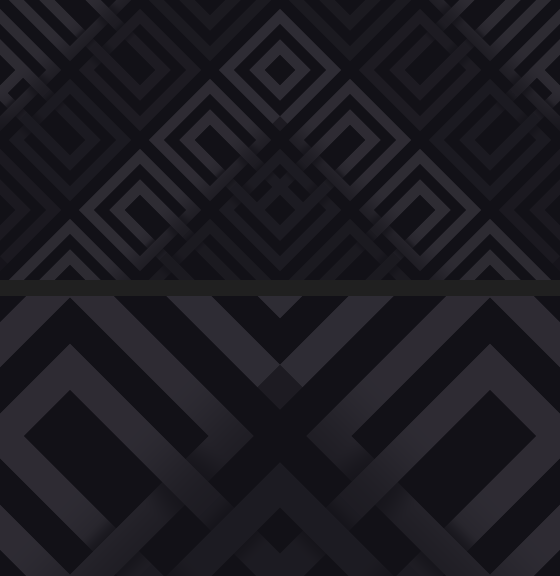
Top: the whole. Bottom: its middle third, enlarged.
Give the GLSL for this pattern, as a WebGL 1 fragment shader.

```glsl
precision highp float;

uniform vec2 u_resolution;

const vec2 GRID = vec2(8.0, 4.0);           // half-diamonds across and down
const vec2 OUTER_STRIP = vec2(0.66, 0.875); // inner and outer radius
const vec2 INNER_STRIP = vec2(0.22, 0.44);
const vec3 GROUND = vec3(0.072, 0.068, 0.092);
const vec3 RIBBON = vec3(0.182, 0.173, 0.203);

float hash(vec2 p) {
  return fract(sin(dot(p, vec2(127.1, 311.7))) * 43758.5453);
}

float band(float x, vec2 range, float edge) {
  return smoothstep(range.x - edge, range.x + edge, x)
       - smoothstep(range.y - edge, range.y + edge, x);
}

// Closed square ring, or a U that runs on past the open side
float loopMask(vec2 p, float open, float edge) {
  float reach = mix(abs(p.x), -p.x, open);
  return band(max(abs(p.y), reach), INNER_STRIP, edge);
}

// Shadow on a strip as it dives below another one
float diveShade(float distanceToCrossing, float fadeEnd) {
  return mix(0.35, 1.0, smoothstep(0.1, fadeEnd, distanceToCrossing));
}

float loopShade(vec2 p, float open, float over) {
  float shade = diveShade(abs(p.x - 0.767), 0.23);
  return mix(1.0, shade, open * (1.0 - over));
}

float ringShade(vec2 p, float open, float over) {
  float shade = diveShade(abs(abs(p.y) - 0.33), 0.32);
  return mix(1.0, shade, open * over * step(0.5, p.x));
}

// Light ribbons dim on their way into a dark diamond
float joinFade(vec2 p, float open, float bright) {
  return mix(1.0, 0.42, open * bright * smoothstep(0.25, 1.0, p.x));
}

void main() {
  // Mirrored canvas with y pointing down
  vec2 pos = gl_FragCoord.xy / u_resolution * GRID;
  pos = vec2(4.0 - abs(pos.x - 4.0), GRID.y - pos.y);
  float edge = 6.0 / u_resolution.x;

  // Diagonal lattice of diamonds
  vec2 diagonal = vec2(pos.x + pos.y, pos.x - pos.y);
  vec2 cell = floor(diagonal * 0.5) * 2.0 + 1.0;
  vec2 local = diagonal - cell;
  vec2 center = 0.5 * vec2(cell.x + cell.y, cell.x - cell.y);

  // Light and dark diagonals alternate, each pair sharing one loop
  float bright = step(mod(cell.x, 4.0), 2.0);
  float side = bright * 2.0 - 1.0;
  float open = mix(step(0.5, center.x), step(center.x, 3.5), bright);
  float onAxis = mix(step(3.5, center.x), step(center.x, 0.5), bright);
  vec2 flipped = -local.yx;
  vec2 p1 = vec2(local.x * side, local.y);
  vec2 p2 = vec2(flipped.x * side, flipped.y);
  float over1 = step(0.0, local.x * local.y);
  float over2 = 1.0 - over1;
  over2 = mix(over2, step(0.0, flipped.x * flipped.y), onAxis);

  // Strip shapes; diamonds on the mirror axis hold two loops
  float ring = band(max(abs(local.x), abs(local.y)), OUTER_STRIP, edge);
  float loop1 = loopMask(p1, open, edge);
  float loop2 = loopMask(p2, 1.0, edge) * onAxis;

  // Tones
  float vary = hash(mod(center, vec2(8.0, 4.0)));
  float tone = mix(0.29 + 0.14 * vary, 0.92 + 0.1 * vary, bright);
  tone *= joinFade(p1, open, bright) * joinFade(p2, onAxis, bright);
  float ringTone = tone * ringShade(p1, open, over1) * ringShade(p2, onAxis, over2);
  float corner = smoothstep(0.66 - edge, 0.66 + edge, min(local.x, -local.y));
  ringTone *= mix(1.0, 0.38, corner * (1.0 - open));
  float tone1 = tone * loopShade(p1, open, over1);
  float tone2 = tone * loopShade(p2, onAxis, over2);

  // Weave from the bottom layer up
  float light = mix(0.0, tone1, loop1 * (1.0 - over1));
  light = mix(light, tone2, loop2 * (1.0 - over2));
  light = mix(light, ringTone, ring);
  light = mix(light, tone1, loop1 * over1);
  light = mix(light, tone2, loop2 * over2);

  gl_FragColor = vec4(mix(GROUND, RIBBON, light), 1.0);
}
```
